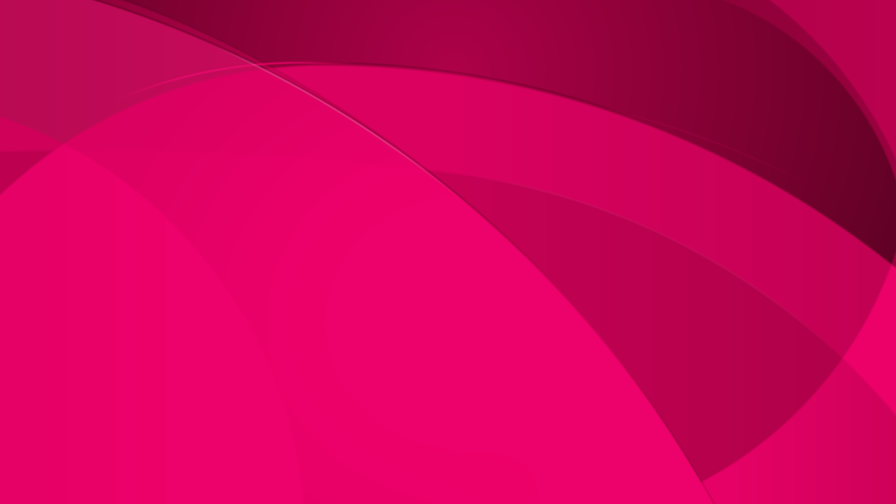
A Shadertoy shader for this background:

```glsl
// Overlapping translucent magenta sheets bounded by large circular arcs.
// Each sheet is a signed distance mask choosing a scalar brightness, which
// a tone ramp turns into colour; thin tapered strokes then trim the edges.

#define BRIGHT 0.928        // brightness of the main sheet
#define SHADE_PEAK 0.68     // lightest part of the dark upper sheet
#define SHADE_FALLOFF 0.32  // darkening per unit away from that part
#define SHEET_FALLOFF 0.11  // darkening of the right sheets towards the right
#define RIM_WIDTH 0.0038    // half width of the edge strokes
#define EDGE_SOFTNESS 0.0032 // half width of the sheet edges
#define GLOSS vec3(0.02, 0.19, 0.12)

float circle(vec2 p, vec2 center, float radius) {
    return length(p - center) - radius;
}

// Circle whose left half is stretched to infinity.
float rightCap(vec2 p, vec2 center, float radius) {
    vec2 q = p - center;
    return length(vec2(max(q.x, 0.0), q.y)) - radius;
}

float inside(float d) {
    float soft = max(EDGE_SOFTNESS, 0.8 / iResolution.y);
    return 1.0 - smoothstep(-soft, soft, d);
}

float stroke(float d, float width) {
    return 1.0 - smoothstep(0.0, width, abs(d));
}

// Fades in over a..b and out over c..d.
float span(float x, float a, float b, float c, float d) {
    return smoothstep(a, b, x) * (1.0 - smoothstep(c, d, x));
}

vec3 magenta(float v) {
    return vec3(v, 0.003, v * (0.33 + 0.125 * v));
}

void mainImage(out vec4 fragColor, in vec2 fragCoord) {
    vec2 p = fragCoord / iResolution.y;

    // Boundaries; the arch and the crest join two radii each.
    float diagonal = circle(p, vec2(-0.434, -1.020), 2.1125);
    float arch = p.x < 0.641 ? circle(p, vec2(0.641, -0.0556), 0.926)
                             : circle(p, vec2(0.641, -0.9370), 1.8074);
    float crest = p.x < 0.868 ? circle(p, vec2(0.185, -4.852), 5.5540)
                              : circle(p, vec2(0.727, -0.7025), 1.3694);
    float hull = max(rightCap(p, vec2(1.223, 0.4544), 0.5856),
                     rightCap(p, vec2(1.0227, 0.7468), 0.794));
    float disc = circle(p, vec2(-0.288, -0.0787), 0.895);
    float corner = circle(p, vec2(1.0185, 0.340), 0.8333);

    float inDiagonal = inside(diagonal);
    float inArch = inside(arch);
    float inCrest = inside(crest);
    float inHull = inside(hull);
    float inDisc = inside(disc);

    // Sheets under the arch.
    float rightward = max(p.x - 0.9, 0.0);
    float sheet = mix(0.855, 0.775, inCrest) - SHEET_FALLOFF * rightward;
    float outerLow = mix(0.92, 0.90 - 0.28 * max(p.x - 1.45, 0.0), inCrest);
    float spread = length((p - vec2(0.92, 0.36)) * vec2(1.0, 1.1));
    float veil = (1.0 - inDisc) * smoothstep(0.25, 0.85, spread);
    veil *= 1.0 - smoothstep(0.8, 1.1, p.x);
    float body = BRIGHT - 0.012 * (1.0 - inCrest) - 0.06 * veil;
    body -= 0.03 * inDisc * (1.0 - smoothstep(0.0, 0.35, p.x));
    float lower = mix(mix(outerLow, sheet, inHull), body, inDiagonal);

    // Sheets above the arch.
    float shade = SHADE_PEAK - SHADE_FALLOFF * length(p - vec2(0.90, 0.86));
    float outerHigh = mix(0.71, 0.58, inside(corner)) + 0.1 * (p.x - 1.6);
    float wing = mix(0.72 + 0.10 * p.x, mix(0.81, 0.74, inCrest), inDisc);
    float upper = mix(mix(outerHigh, shade, inHull), wing, inDiagonal);

    float v = mix(upper, lower, inArch);

    // Folded strip and shadow along the diagonal.
    float fold = 0.004 + 0.015 * (1.0 - smoothstep(0.2, 0.80, p.x));
    float strip = inside(diagonal - fold) * (1.0 - inDiagonal);
    v += strip * mix(0.12, -0.05, inArch) * span(p.x, 0.0, 0.1, 0.75, 0.95);
    v -= 0.11 * stroke(diagonal - 0.002, RIM_WIDTH) * span(p.x, 0.1, 0.2, 0.95, 1.15);
    v -= 0.10 * stroke(diagonal - 0.001, RIM_WIDTH) * span(p.x, 1.2, 1.35, 1.4, 1.5);
    v -= 0.07 * stroke(diagonal - fold, RIM_WIDTH) * span(p.x, 0.1, 0.2, 0.7, 0.9);

    // Dark rim and a faint diverging line on the arch.
    v -= 0.10 * stroke(arch - 0.005, RIM_WIDTH) * span(p.x, 0.6, 0.75, 1.1, 1.3);
    float stray = arch - 0.08 * (p.x - 1.16);
    v += 0.05 * stroke(stray, 0.003) * span(p.x, 1.2, 1.3, 1.45, 1.65);

    // Bright stroke lifting off the arch to the left.
    float lift = arch - 0.004 - 0.05 * max(0.641 - p.x, 0.0);
    float glow = stroke(lift, RIM_WIDTH) * span(p.x, 0.2, 0.4, 0.55, 0.72);
    v = mix(v, 0.92, 0.8 * glow);

    vec3 color = magenta(clamp(v, 0.0, 1.0));

    // Pale gloss on the diagonal, the wing and the crest.
    color += GLOSS * stroke(diagonal + 0.001, 0.0035) * span(p.x, 0.4, 0.55, 0.75, 0.95);
    color += 0.2 * GLOSS * inDiagonal * (1.0 - inArch) * (1.0 - inDisc);
    color += 0.2 * GLOSS * stroke(crest, 0.004) * span(p.x, 0.9, 1.1, 1.5, 1.7);

    fragColor = vec4(color, 1.0);
}
```
